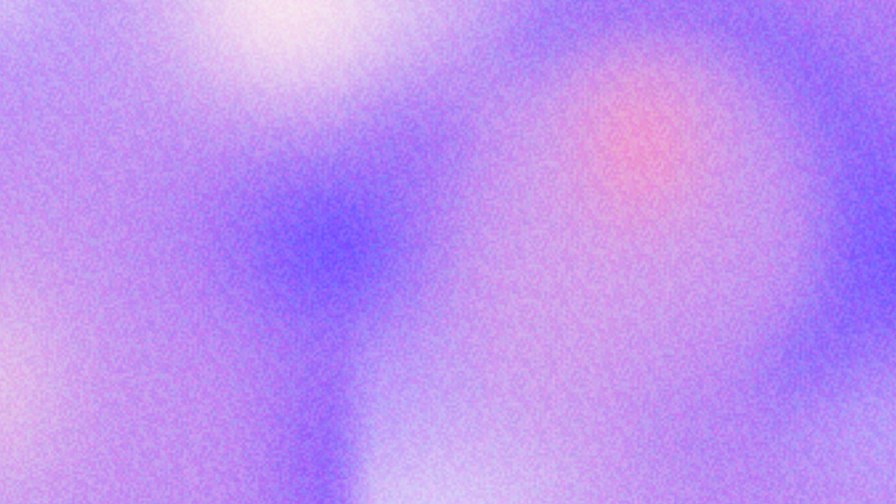
Write a Shadertoy shader that draws this background.

```glsl
// A soft lilac backdrop: gaussian glows of indigo, pink and cream are layered
// over a flat base, with an indigo arc curling round a pink core at the right.
// Clumped coloured grain, strongest in the mid tones, covers everything.

const vec2 FRAME = vec2(16.0 / 9.0, 1.0);   // layout space, height of one

const vec3 LILAC      = vec3(0.76, 0.565, 0.945);
const vec3 ORCHID     = vec3(0.82, 0.63, 0.925);
const vec3 INDIGO     = vec3(0.48, 0.345, 0.995);
const vec3 VIOLET     = vec3(0.60, 0.41, 0.975);
const vec3 PERIWINKLE = vec3(0.74, 0.63, 0.98);
const vec3 PALE       = vec3(0.85, 0.77, 0.965);
const vec3 CREAM      = vec3(0.96, 0.88, 0.94);
const vec3 BLUSH      = vec3(0.89, 0.745, 0.92);
const vec3 PINK       = vec3(0.93, 0.60, 0.82);

const vec2  ARC_CENTRE = vec2(1.29, 0.57);
const float ARC_RADIUS = 0.42;
const float ARC_WIDTH  = 0.10;
const vec2  ARC_FACING = vec2(0.76, 0.65);

const float GRAIN_ROWS   = 190.0;
const float GRAIN_AMOUNT = 0.15;

float hash(vec2 p) {
    return fract(sin(dot(p, vec2(12.9898, 78.233))) * 43758.5453);
}

// Smooth value noise from 0 to 1
float noise(vec2 p) {
    vec2 i = floor(p);
    vec2 f = fract(p);
    f = f * f * (3.0 - 2.0 * f);
    float low  = mix(hash(i), hash(i + vec2(1.0, 0.0)), f.x);
    float high = mix(hash(i + vec2(0.0, 1.0)), hash(i + 1.0), f.x);
    return mix(low, high, f.y);
}

// Elliptical gaussian, one at the centre
float glow(vec2 p, vec2 centre, vec2 size) {
    vec2 q = (p - centre) / size;
    return exp(-dot(q, q));
}

// Ring segment that fades out away from its facing direction
float arc(vec2 p) {
    vec2 d = p - ARC_CENTRE;
    float dist = length(d);
    float offset = (dist - ARC_RADIUS) / ARC_WIDTH;
    float facing = dot(d / max(dist, 0.001), ARC_FACING);
    return exp(-offset * offset) * smoothstep(-0.4, 0.25, facing);
}

vec3 backdrop(vec2 p) {
    vec3 c = LILAC;

    // Broad tints
    c = mix(c, ORCHID, 0.95 * glow(p, vec2(1.12, 0.38), vec2(0.30, 0.42)));
    c = mix(c, VIOLET, 0.35 * glow(p, vec2(1.46, 0.14), vec2(0.26, 0.20)));
    c = mix(c, VIOLET, 0.55 * glow(p, vec2(1.76, 0.86), vec2(0.30, 0.32)));
    c = mix(c, PERIWINKLE, 0.75 * glow(p, vec2(1.80, 0.14), vec2(0.22, 0.16)));
    c = mix(c, PERIWINKLE, 0.5 * glow(p, vec2(0.08, 0.96), vec2(0.26, 0.26)));
    c = mix(c, PALE, 0.75 * glow(p, vec2(0.0, 1.02), vec2(0.10, 0.10)));

    // Left half: blush edge and indigo pool with its arms
    c = mix(c, BLUSH, 0.9 * glow(p, vec2(-0.03, 0.24), vec2(0.20, 0.26)));
    c = mix(c, VIOLET, 0.95 * glow(p, vec2(0.66, 0.08), vec2(0.15, 0.30)));
    c = mix(c, VIOLET, 0.7 * glow(p, vec2(0.82, 0.73), vec2(0.15, 0.16)));
    c = mix(c, VIOLET, 0.45 * glow(p, vec2(0.50, 0.54), vec2(0.20, 0.20)));
    c = mix(c, INDIGO, 0.95 * glow(p, vec2(0.665, 0.51), vec2(0.18, 0.18)));

    // Pale pool at the foot, cut softly on its left side
    float pool = smoothstep(0.64, 0.76, p.x);
    c = mix(c, PERIWINKLE, 0.6 * pool * glow(p, vec2(0.78, 0.20), vec2(0.18, 0.18)));
    c = mix(c, PALE, pool * glow(p, vec2(0.86, -0.03), vec2(0.30, 0.20)));

    // Right half: arc, dark edge and pink core
    c = mix(c, INDIGO, 0.55 * arc(p));
    c = mix(c, VIOLET, 0.5 * glow(p, vec2(1.25, 1.0), vec2(0.22, 0.09)));
    c = mix(c, INDIGO, 0.92 * glow(p, vec2(1.79, 0.50), vec2(0.13, 0.22)));
    c = mix(c, ORCHID, 0.8 * glow(p, vec2(1.29, 0.66), vec2(0.27, 0.25)));
    c = mix(c, PINK, 0.85 * glow(p, vec2(1.27, 0.71), vec2(0.13, 0.16)));

    // Cream light from above
    c = mix(c, PALE, 0.85 * glow(p, vec2(0.66, 1.04), vec2(0.32, 0.18)));
    c = mix(c, CREAM, glow(p, vec2(0.57, 1.00), vec2(0.22, 0.20)));
    return c;
}

void mainImage(out vec4 fragColor, in vec2 fragCoord) {
    vec2 p = fragCoord / iResolution.xy * FRAME;
    vec3 colour = backdrop(p);

    // Independent grain per channel, vanishing near black and white
    vec2 g = p * GRAIN_ROWS;
    vec3 grain = vec3(noise(g), noise(g + 517.3), noise(g + 941.7)) - 0.5;
    colour += grain * GRAIN_AMOUNT * 4.0 * colour * (1.0 - colour);

    fragColor = vec4(clamp(colour, 0.0, 1.0), 1.0);
}
```
